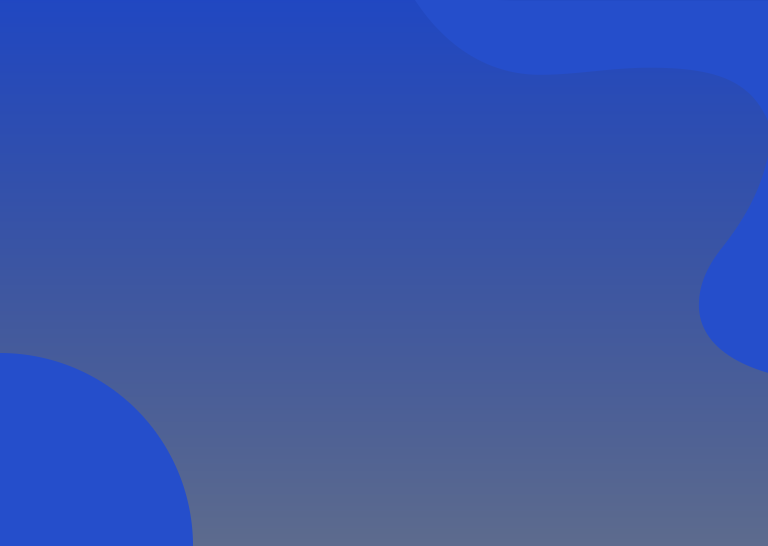
A Shadertoy shader for this background:

```glsl
// A blue to slate vertical gradient with flat blue corner shapes:
// a quarter disc at the lower left and two wavy blobs on the right.
// Blob outlines are cubic Bezier curves solved as edge functions.
#define ASPECT 1.4066
#define TOP_COLOR vec3(0.127, 0.280, 0.760)
#define BOTTOM_COLOR vec3(0.365, 0.420, 0.555)
#define GRADIENT_BOW vec3(0.010, 0.014, 0.022)
#define SHAPE_COLOR vec3(0.145, 0.305, 0.795)
#define DISC_RADIUS 0.3535
#define RIM_START 0.925
#define RIM_HEIGHT 0.0018

vec2 bezier(vec2 a, vec2 b, vec2 c, vec2 d, float t) {
    float s = 1.0 - t;
    return s * s * s * a + 3.0 * s * s * t * b + 3.0 * s * t * t * c + t * t * t * d;
}

// Signed distance estimate to a curve whose x always increases;
// negative below it, with straight tangents past both ends.
float curveDistance(vec2 p, vec2 a, vec2 b, vec2 c, vec2 d) {
    float low = 0.0, high = 1.0;
    for (int i = 0; i < 16; i++) {
        float middle = 0.5 * (low + high);
        if (bezier(a, b, c, d, middle).x < p.x) low = middle;
        else high = middle;
    }
    float t = 0.5 * (low + high), s = 1.0 - t;
    vec2 onCurve = bezier(a, b, c, d, t);
    vec2 tangent = s * s * (b - a) + 2.0 * s * t * (c - b) + t * t * (d - c);
    float slope = tangent.y / tangent.x;
    return (p.y - onCurve.y - slope * (p.x - onCurve.x)) / sqrt(1.0 + slope * slope);
}

// Top blob: p is (x, depth below the top edge)
float topBlob(vec2 p) {
    vec2 dip = vec2(0.989, 0.137), crest = vec2(1.190, 0.124);
    if (p.x < dip.x)
        return curveDistance(p, vec2(0.760, 0.0), vec2(0.819, 0.090), vec2(0.899, 0.137), dip);
    if (p.x < crest.x)
        return curveDistance(p, dip, vec2(1.057, 0.137), vec2(1.117, 0.124), crest);
    return curveDistance(p, crest, vec2(1.310, 0.124), vec2(1.375, 0.147), vec2(1.407, 0.223));
}

// Right blob: p is (depth, x), so the same solver gives its left edge
float rightBlob(vec2 p) {
    vec2 waist = vec2(0.458, 1.319), bulge = vec2(0.559, 1.280);
    if (p.x < waist.x)
        return -curveDistance(p, vec2(0.284, 1.407), vec2(0.353, 1.392), vec2(0.405, 1.361), waist);
    if (p.x < bulge.x)
        return -curveDistance(p, waist, vec2(0.489, 1.295), vec2(0.522, 1.280), bulge);
    return -curveDistance(p, bulge, vec2(0.615, 1.280), vec2(0.659, 1.324), vec2(0.683, 1.407));
}

void mainImage(out vec4 fragColor, in vec2 fragCoord) {
    vec2 uv = fragCoord / iResolution.xy;
    vec2 p = uv * vec2(ASPECT, 1.0);
    float depth = 1.0 - uv.y;
    float pixel = 1.0 / iResolution.y;

    // Background gradient, slightly dimmed halfway down
    vec3 background = mix(TOP_COLOR, BOTTOM_COLOR, depth)
                    - GRADIENT_BOW * 4.0 * depth * uv.y;

    // Union of the three flat shapes
    float disc = length(p) - DISC_RADIUS;
    float top = topBlob(vec2(p.x, depth));
    float right = rightBlob(vec2(depth, p.x));
    float shape = min(disc, min(top, right));
    float coverage = clamp(0.5 - shape / pixel, 0.0, 1.0);

    // Faint darker rim along the top edge
    float rim = clamp((RIM_HEIGHT - depth) / pixel + 0.5, 0.0, 1.0);
    coverage *= 1.0 - 0.5 * rim * smoothstep(RIM_START - 0.02, RIM_START + 0.02, p.x);

    fragColor = vec4(mix(background, SHAPE_COLOR, coverage), 1.0);
}
```
